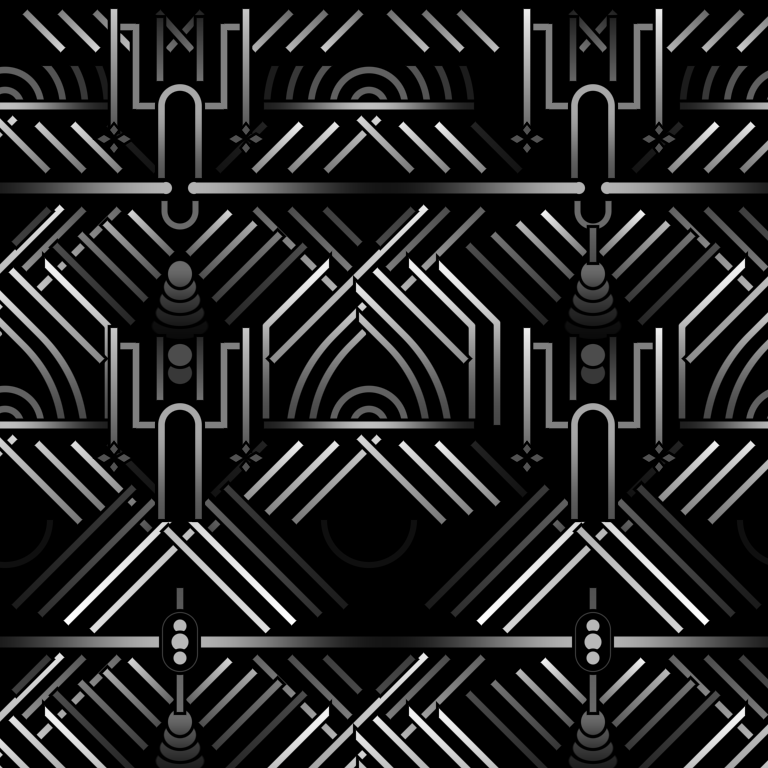
Write a Shadertoy shader that draws this pattern.

```glsl
float ink = 0.0, seed = 0.0, px;

float hash(vec2 v) {
    vec3 q = fract(v.xyx * 0.1031);
    q += dot(q, q.yzx + 33.33);
    return fract((q.x + q.y) * q.z);
}

float cover(float d) { return smoothstep(px, -px, d); }

// Lays a shape over the ink, with a dark gap around it
void paint(float d, float tone) {
    ink = mix(ink * (1.0 - cover(d - 3.0)), tone, cover(d));
}

// x: distance to a square-ended line, y: position along it
vec2 line(vec2 p, vec2 a, vec2 b) {
    float len = length(b - a);
    vec2 dir = (b - a) / len;
    float t = dot(p - a, dir);
    float across = abs(dot(p - a, vec2(-dir.y, dir.x))) - 3.3;
    return vec2(max(across, abs(t - 0.5 * len) - 0.5 * len), clamp(t / len, 0.0, 1.0));
}

void strip(vec2 p, vec2 a, vec2 b, float toneA, float toneB) {
    vec2 l = line(p, a, b);
    paint(l.x, mix(toneA, toneB, l.y) * (0.82 + 0.18 * hash(a + seed * 17.0)));
}

float ellipse(vec2 p, vec2 r) { return (length(p / r) - 1.0) * min(r.x, r.y); }

// Upright that bends at 45 degrees toward the axis
void gothic(vec2 p, float r, float bend, float soft, float inner) {
    float a = p.x - r, b = (p.x + p.y - r - bend) * 0.7071;
    float k = max(soft - abs(a - b), 0.0) / soft;
    float d = abs(max(a, b) + k * k * soft * 0.25) - 3.3;
    d = max(max(d, inner - p.x), max(-p.y, p.y - 218.0));
    paint(d, mix(0.28, 0.95, smoothstep(0.0, 165.0, p.y)));
}

void tallArch(vec2 p, bool wide) {
    for (float s = -1.0; s < 2.0; s += 2.0) {
        vec2 u = vec2(s * p.x, p.y);
        for (float i = 0.0; i < 3.0; i++)
            strip(u, vec2(114.0 - 35.0 * i, 216.0), vec2(29.0 - 10.0 * i, 131.0 + 25.0 * i), 0.45 - 0.1 * i, 0.85 - 0.28 * i);
        if (wide && s > 0.0) gothic(u, 128.0, 102.0, 1.0, 70.0);
        gothic(u, 103.0, 99.0, 1.0, 40.0);
        strip(u, vec2(97, 64), s < 0.0 ? vec2(-57, 218) : vec2(6, 155), 0.6, 1.0);
        gothic(u, 80.0, 45.0, 45.0, s < 0.0 ? 2.0 : -13.0);
        gothic(u, 58.0, 40.0, 40.0, s < 0.0 ? 3.0 : -10.0);
    }
}

void shortArch(vec2 p) {
    for (float s = -1.0; s < 2.0; s += 2.0)
        for (float i = 0.0; i < 3.0; i++) {
            float c = 108.0 + 35.0 * i + 6.0 * s;
            strip(vec2(s * p.x, p.y), vec2(c - 94.0, 94), vec2(c - 56.0, 56), 0.5, 0.85);
        }
    for (float i = 0.0; i < 3.0; i++)
        paint(max(abs(length(p) - 58.0 - 22.0 * i) - 3.3, max(-p.y, p.y - 40.0)), 0.33 - 0.11 * i);
}

// Small arcs, base rail and the chevrons hung below; y runs down
void archFoot(vec2 p, bool tall) {
    for (float r = 16.0; r < 40.0; r += 20.0)
        paint(max(abs(length(p) - r) - 3.3, p.y), 0.38);
    paint(max(abs(p.y) - 3.5, abs(p.x) - 105.0), mix(0.75, 0.12, smoothstep(0.0, 105.0, abs(p.x))));
    for (float s = -1.0; s < 2.0; s += 2.0)
        for (float i = 0.0; i < 4.0; i++) {
            float c = 22.0 - 36.0 * i, end = tall ? 97.0 - 9.0 * i : 65.0;
            float lit = i < 3.0 ? 0.95 : 0.16;
            strip(vec2(s * p.x, p.y), vec2(18.0 - c - 6.0 * step(i, 0.0), 18.0 - 6.0 * step(i, 0.0)), vec2(end - c, end), lit, lit * 0.55);
        }
    if (tall) paint(max(abs(length(p - vec2(0, 95)) - 45.0) - 3.0, 95.0 - p.y), 0.06);
}

// Shelves, petals and round-headed niche
void column(vec2 p, float legs) {
    vec2 u = vec2(abs(p.x), p.y);
    strip(u, vec2(20, -88), vec2(20, -25), 0.15, 0.45);
    float d = min(line(u, vec2(62, -79), vec2(44, -79)).x, line(u, vec2(44, -82), vec2(44, 3)).x);
    paint(min(d, line(u, vec2(44, 0), vec2(18, 0)).x), 0.5);
    strip(u, vec2(66, -97), vec2(66, 25), 0.95, 0.4);
    vec2 q = abs(u - vec2(66, 33));
    d = min(abs(q.x - 10.0) * 0.6 + q.y, q.x + abs(q.y - 9.0) * 0.8) - 4.0;
    paint(d, 0.32);
    float r = length(vec2(p.x, min(p.y, 0.0)));
    paint(max(r - 22.0, p.y - legs), 0.0);
    paint(max(abs(r - 18.5) - 3.3, p.y - legs), mix(0.66, 0.33, smoothstep(0.0, legs, p.y)));
}

// Converging rays with a layered drop at their meeting point
void rays(vec2 p) {
    for (float s = -1.0; s < 2.0; s += 2.0)
        for (float i = 0.0; i < 4.0; i++) {
            float c = 36.0 * i, x0 = 50.0 + 25.0 * i, x1 = 8.0 + 13.0 * i;
            strip(vec2(s * p.x, p.y), vec2(x0, c - x0), vec2(x1, c - x1), 1.0 - 0.23 * i, 0.45 - 0.1 * i);
        }
    for (float i = 4.0; i >= 0.0; i--)
        paint(ellipse(p - vec2(0, 12.0 + 13.0 * i), vec2(12.0 + 4.0 * i, 13)), (0.42 - 0.09 * i) * smoothstep(-30.0, 20.0, 13.0 * i + 24.0 - p.y));
    for (float i = 1.0; i >= 0.0; i--)
        paint(ellipse(p - vec2(0, 93.0 + 18.0 * i), vec2(12, 11)), 0.3 - 0.08 * i);
}

void mainImage(out vec4 fragColor, in vec2 fragCoord) {
    // Canvas is 768 units tall, y running down
    vec2 p = fragCoord * 768.0 / iResolution.y;
    p.y = 768.0 - p.y;
    px = 600.0 / iResolution.y;
    bool middle = p.x > 180.0 && p.x < 593.0, right = p.x > 386.0;
    vec2 a = vec2(p.x - (middle ? 369.0 : p.x < 180.0 ? 5.0 : 785.0), p.y);
    vec2 m = vec2(p.x - (right ? 593.0 : 180.0), p.y);
    float x = abs(m.x);

    seed = floor(p.x / 593.0) + float(middle);
    for (float b = 425.0; b < 900.0; b += 448.0) tallArch(vec2(a.x, b - a.y), middle);
    shortArch(vec2(a.x, 106.0 - a.y));
    archFoot(a - vec2(0, 106), false);
    archFoot(a - vec2(0, 425), true);

    seed = float(right);
    for (float s = -1.0; s < 2.0; s += 2.0) {
        vec2 u = vec2(s * m.x, m.y);
        strip(u, vec2(-22, 12), vec2(12, 50), 0.15, 0.5);
        strip(u, vec2(44, 516), vec2(28, 532), 0.45, 0.3);
        for (float i = 3.0; i >= 0.0; i--) {
            float c = 543.0 - 34.0 * i, x0 = 20.0 * i - 14.0, x1 = 88.0 + 26.0 * i, lit = i < 2.0 ? 1.0 : 0.78 - 0.16 * i;
            strip(u, vec2(x0, c + x0), vec2(x1, c + x1), lit * 0.85, i < 2.0 ? 1.0 : lit * 0.4);
        }
    }
    rays(m - vec2(0, 262));
    rays(m - vec2(0, 710));
    column(m - vec2(0, 106), 72.0);
    column(m - vec2(0, 425), 94.0);

    // Full-width rails, hook and beaded clasp
    float glow = mix(0.7, 0.08, smoothstep(10.0, 205.0, x));
    paint(min(max(abs(m.y - 188.0) - 5.5, 14.0 - x), length(vec2(x - 14.0, m.y - 188.0)) - 6.0), glow);
    paint(abs(m.y - 642.0) - 5.5, glow);
    paint(max(abs(length(vec2(x, max(m.y - 211.0, 0.0))) - 15.5) - 3.0, 201.0 - m.y), 0.42);
    if (right) strip(m, vec2(0, 228), vec2(0, 262), 0.4, 0.3);
    strip(m, vec2(0, 588), vec2(0, 712), 0.35, 0.45);
    float clasp = length(vec2(x, max(abs(m.y - 642.0) - 12.0, 0.0)));
    paint(clasp - 18.0, 0.26);
    paint(clasp - 14.0, 0.0);
    for (float i = -1.0; i < 2.0; i++)
        paint(length(m - vec2(0, 642.0 + 16.0 * i)) - 8.5 + 2.0 * abs(i), 0.72);
    fragColor = vec4(vec3(ink), 1.0);
}
```
